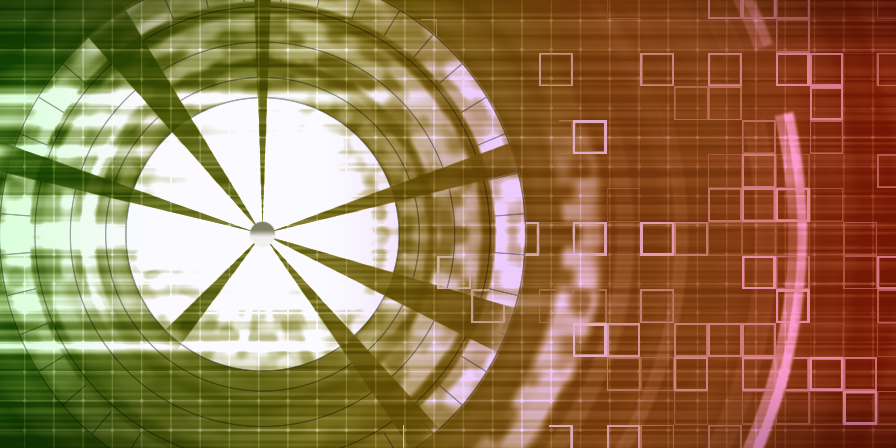
This background is drawn by a Shadertoy shader. Its source:

```glsl
#define HUB vec2(0.586, 0.477)
#define HUB_RADIUS 0.028
#define DISC_RADIUS 0.305
#define WHEEL_RADIUS 0.588
#define ARC_RADIUS 1.218
#define BOX_CELL 0.0755
#define BOX_ORIGIN vec2(0.0705, 0.052)
#define GRID_CELL 0.0653
#define GRID_ORIGIN vec2(0.055, 0.040)
#define SCAN_AMOUNT 0.26
#define LIGHT_CURVE vec3(1.0, 1.05, 1.55)

// Gap centre and half width in degrees, then reach
const vec3 GAPS[7] = vec3[7](
    vec3(90.0, 2.0, 0.60), vec3(126.5, 5.0, 0.60), vec3(163.5, 3.0, 0.60), vec3(17.0, 3.3, 0.60),
    vec3(-21.5, 5.2, 0.58), vec3(-51.5, 3.8, 0.58), vec3(-131.0, 4.5, 0.30));

// Streak height, thickness, right end and strength
const vec4 STREAKS[8] = vec4[8](
    vec4(0.780, 0.017, 1.25, 0.85), vec4(0.735, 0.014, 1.15, 0.45),
    vec4(0.660, 0.014, 0.80, 0.60), vec4(0.475, 0.040, 0.95, 0.95),
    vec4(0.550, 0.020, 0.75, 0.40), vec4(0.375, 0.012, 1.10, 0.45),
    vec4(0.325, 0.018, 1.65, 0.50), vec4(0.226, 0.012, 1.20, 0.85));

float hash(vec2 p) {
    return fract(sin(dot(p, vec2(127.1, 311.7))) * 43758.5453);
}

float noise(vec2 p) {
    vec2 i = floor(p), f = fract(p);
    f = f * f * (3.0 - 2.0 * f);
    vec2 e = vec2(1.0, 0.0);
    return mix(mix(hash(i), hash(i + e.xy), f.x),
               mix(hash(i + e.yx), hash(i + e.xx), f.x), f.y);
}

float band(float x, float lo, float hi, float soft) {
    return smoothstep(lo - soft, lo + soft, x) - smoothstep(hi - soft, hi + soft, x);
}

float stroke(float d, float width, float aa) {
    return 1.0 - smoothstep(width, width + aa, abs(d));
}

vec3 shadowColor(float x) {
    vec3 c = mix(vec3(0.07, 0.26, 0.01), vec3(0.22, 0.28, 0.01), smoothstep(0.0, 0.45, x));
    c = mix(c, vec3(0.36, 0.28, 0.02), smoothstep(0.4, 0.95, x));
    c = mix(c, vec3(0.46, 0.21, 0.05), smoothstep(0.85, 1.45, x));
    return mix(c, vec3(0.45, 0.09, 0.02), smoothstep(1.55, 2.0, x));
}

vec3 lightColor(float x) {
    vec3 c = mix(vec3(0.86, 1.0, 0.86), vec3(0.98, 0.98, 1.0), smoothstep(0.0, 0.35, x));
    c = mix(c, vec3(0.93, 0.80, 0.99), smoothstep(0.7, 1.1, x));
    return mix(c, vec3(0.98, 0.60, 0.80), smoothstep(1.1, 1.75, x));
}

float gapMask(float r, float angle, float aa) {
    float mask = 0.0;
    for (int i = 0; i < 7; i++) {
        vec3 g = GAPS[i];
        float edge = radians(abs(angle - g.x) - g.y) * r;
        mask = max(mask, (1.0 - smoothstep(-aa, aa, edge)) * (1.0 - smoothstep(g.z - 0.04, g.z + 0.04, r)));
    }
    return mask;
}

float wheelLight(float r, float angle, float aa) {
    float a = abs(angle);
    float blobs = smoothstep(0.2, 0.8, noise(vec2(a / 5.0, r * 34.0)));
    // The lower sectors are dimmer and end sooner
    float upper = smoothstep(-55.0, -47.0, angle) + 1.0 - smoothstep(-178.0, -135.0, angle);
    float right = 1.0 - smoothstep(20.0, 60.0, a);
    float core = mix(0.35 + 0.5 * blobs, 0.98, 1.0 - smoothstep(0.16, 0.29, r + 0.06 * (1.0 - upper)));
    core = mix(core, 0.95, 0.5 * smoothstep(20.0, 60.0, angle));
    core *= 1.0 - smoothstep(DISC_RADIUS - aa, DISC_RADIUS + aa, r);
    float rings = band(r, 0.31, 0.37, 0.008) * 0.25 * blobs;
    rings += band(r, 0.39, 0.49, 0.008) * (0.1 + 0.45 * blobs);
    rings += band(r, 0.375, 0.405, 0.006) * smoothstep(130.0, 170.0, a) * 0.7;
    rings += band(r, 0.52, WHEEL_RADIUS, 0.005) * (0.22 + 0.5 * blobs + 0.25 * right);
    return core * mix(0.8, 1.0, upper) + rings * (mix(0.12, 0.8, upper) + 0.2 * right);
}

float arcLight(float r, float angle) {
    float blobs = smoothstep(0.2, 0.8, noise(vec2(abs(angle) / 4.0, r * 22.0)));
    float sweep = 1.0 - smoothstep(8.0, 50.0, abs(angle + 17.0));
    float light = band(r, 0.67, 0.76, 0.015) * (0.08 + 0.65 * blobs) * sweep;
    light += band(r, 0.79, 0.83, 0.008) * 0.16 * sweep + band(r, 0.92, 0.95, 0.006) * 0.18 * sweep;
    float cut = band(angle, -32.0, 13.0, 0.3) + 0.45 * band(angle, 20.5, 32.0, 0.3);
    light += band(r, ARC_RADIUS - 0.045, ARC_RADIUS, 0.004) * cut * (0.28 + 0.3 * blobs);
    light += band(r, ARC_RADIUS - 0.024, ARC_RADIUS - 0.004, 0.004) * cut * 0.4;
    return light + band(r, 1.10, 1.15, 0.005) * cut * 0.12;
}

float streakLight(vec2 p) {
    float light = 0.0;
    for (int i = 0; i < 8; i++) {
        vec4 s = STREAKS[i];
        float d = (p.y - s.x) / s.y;
        light += s.w * exp(-d * d) * (1.0 - smoothstep(s.z - 0.8, s.z, p.x));
    }
    float fine = noise(vec2(p.x, p.y * 70.0));
    light += 0.4 * fine * fine * band(p.y, 0.22, 0.80, 0.03) * (1.0 - smoothstep(0.1, 1.3, p.x));
    return light;
}

float boxLight(vec2 p, float aa) {
    vec2 cell = (p - BOX_ORIGIN) / BOX_CELL;
    vec2 id = floor(cell) + 3.0, local = abs(fract(cell) - 0.5);
    float edge = (0.5 - max(local.x, local.y)) * BOX_CELL;
    float chosen = step(hash(id), 0.5 * smoothstep(0.75, 1.8, p.x));
    float strength = hash(id + 17.0);
    return chosen * stroke(edge, 0.001 + 0.004 * strength, aa) * (0.3 + 0.6 * strength);
}

void mainImage(out vec4 fragColor, in vec2 fragCoord) {
    float aa = 1.0 / iResolution.y;
    vec2 p = fragCoord * aa, q = p - HUB;
    float r = length(q), angle = degrees(atan(q.y, q.x));
    float gap = gapMask(r, angle, aa);

    // Wheel, arcs and horizontal beams
    float light = wheelLight(r, angle, aa) + arcLight(r, angle) + 0.15 * exp(-r * r * 5.0);
    light += 0.12 * noise(vec2(r * 32.0, 3.0)) + streakLight(p);
    light *= 1.0 - 0.84 * gap;
    light += SCAN_AMOUNT * (noise(vec2(p.x * 1.5, p.y * 150.0)) - 0.42);

    // Fine grid with dots on its crossings
    vec2 grid = (fract((p - GRID_ORIGIN) / GRID_CELL + 0.5) - 0.5) * GRID_CELL;
    float lines = max(stroke(grid.x, 0.0006, aa), stroke(grid.y, 0.0006, aa));
    light += 0.17 * lines + 0.15 * stroke(length(grid), 0.003, aa);
    light = clamp(max(light, boxLight(p, aa)), 0.0, 1.0);
    vec3 color = mix(shadowColor(p.x), lightColor(p.x), pow(vec3(light), LIGHT_CURVE));

    // Dark engraved circles and ticks
    float ink = stroke(r - DISC_RADIUS, 0.0006, aa);
    for (int i = 0; i < 4; i++) ink = max(ink, stroke(r - 0.35 - 0.079 * float(i), 0.0004, aa));
    float tick = radians(mod(angle, 9.0) - 4.5) * r;
    ink = max(ink, stroke(tick, 0.0004, aa) * band(r, 0.52, WHEEL_RADIUS, aa));
    color *= 1.0 - 0.35 * ink * (1.0 - gap);

    // Hub, then a gentle darkening of the corners
    vec3 hubColor = mix(vec3(0.94), vec3(0.50, 0.50, 0.40), smoothstep(-0.008, 0.012, q.y));
    color = mix(color, hubColor, 1.0 - smoothstep(HUB_RADIUS - aa, HUB_RADIUS + aa, r));
    color *= 1.0 - 0.3 * smoothstep(0.3, 0.55, abs(p.y - 0.5)) * smoothstep(0.3, 0.9, abs(p.x - 1.0));
    fragColor = vec4(color, 1.0);
}
```
